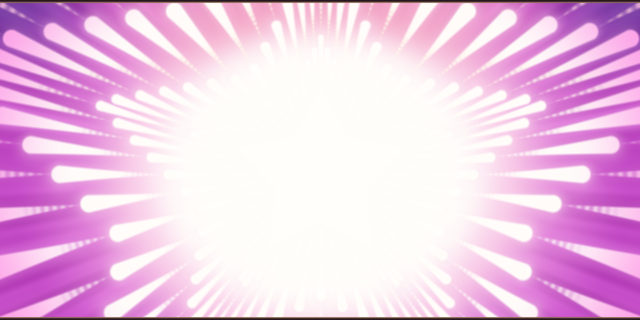
Give the GLSL for this background, as a Shadertoy shader.

```glsl
// Nested stars of tapering light rays bursting from a white glow on magenta.
#define CENTER vec2(0.003, -0.047)
#define STAR_RADIUS 2.154
#define STAR_RATIO 0.584
#define STAR_COUNT 4
#define STAR_WAIST 0.515
#define POINTS 64
#define DOT_SIZE 0.0215
#define TAIL_END 0.58
#define BAR_HEIGHT 0.009
#define STREAKS 38.0

const vec3 WHITE   = vec3(1.00, 0.995, 0.98);
const vec3 CREAM   = vec3(1.00, 0.94, 0.84);
const vec3 BLUSH   = vec3(0.97, 0.77, 0.90);
const vec3 ORCHID  = vec3(0.87, 0.49, 0.84);
const vec3 MAGENTA = vec3(0.74, 0.26, 0.75);
const vec3 INDIGO  = vec3(0.40, 0.22, 0.60);
const vec3 ROSE    = vec3(0.95, 0.62, 0.74);

float hash(float n) {
    n = fract(n * 0.1031);
    n *= n + 33.33;
    return fract(n * (n + n));
}

float noise(float x) {
    float i = floor(x), f = fract(x);
    return mix(hash(i), hash(i + 1.0), f * f * (3.0 - 2.0 * f));
}

// Corner of a unit star, counted clockwise from the top tip.
vec2 starCorner(float i) {
    float angle = i * 0.628319;
    float radius = mod(i, 2.0) < 0.5 ? 1.0 : STAR_WAIST;
    return radius * vec2(sin(angle), cos(angle));
}

// Point on the outline, at s edges from the top tip.
vec2 starPoint(float s) {
    float i = floor(s);
    return mix(starCorner(i), starCorner(i + 1.0), s - i);
}

// Ray from a round head at q, narrowing inward: x = body, y = halo, z = head to tail.
vec3 ray(vec2 p, vec2 q, float size, float soft) {
    float reach = length(q);
    float along = dot(p, q) / (reach * reach);
    float h = clamp((along - TAIL_END) / (1.0 - TAIL_END), 0.0, 1.0);
    float across = abs(p.x * q.y - p.y * q.x) / reach;
    float d = along > 1.0 ? length(p - q) : across;
    d -= size * pow(h, 1.25);
    float beads = 0.5 + 0.5 * cos(along * 300.0);
    float body = smoothstep(soft, -soft, d) * smoothstep(0.0, 0.2, h);
    body *= mix(1.0, beads, 0.6 * smoothstep(0.45, 0.2, h));
    return vec3(body, exp(-max(d, 0.0) / 0.018) * h, h);
}

// Glow from the white core through pink to magenta, tinted along the top.
vec3 backdrop(vec2 p, float r) {
    vec3 outer = mix(MAGENTA, INDIGO,
        0.9 * smoothstep(0.55, 1.0, abs(p.x)) * smoothstep(0.2, 0.58, p.y));
    vec3 color = mix(ORCHID, outer, smoothstep(0.60, 0.84, r));
    color = mix(BLUSH, color, smoothstep(0.49, 0.66, r));
    float top = smoothstep(0.2, 0.5, p.y) * smoothstep(0.85, 0.25, abs(p.x));
    color = mix(color, ROSE, 0.75 * top);
    color = mix(WHITE, color, smoothstep(0.34, 0.55, r));
    float streak = noise((atan(p.y, abs(p.x)) + 4.0) * STREAKS) - 0.5;
    return color + 0.10 * streak * smoothstep(0.5, 0.8, r);
}

void mainImage(out vec4 fragColor, in vec2 fragCoord) {
    vec2 screen = (fragCoord - 0.5 * iResolution.xy) / iResolution.y;
    vec2 p = screen - CENTER;
    float r = length(p * vec2(0.85, 1.0));
    float soft = 0.003 + 0.75 / iResolution.y;
    vec3 color = backdrop(p, r);

    // Rays from evenly spaced points on each star, mirrored left to right.
    vec2 folded = vec2(abs(p.x), p.y);
    float body = 0.0, halo = 0.0, head = 0.0;
    float scale = STAR_RADIUS;
    for (int star = 0; star < STAR_COUNT; star++) {
        for (int k = 0; k <= POINTS / 2; k++) {
            vec2 q = scale * starPoint(float(k) * 10.0 / float(POINTS));
            vec3 light = ray(folded, q, DOT_SIZE * scale, soft);
            if (light.x > body) head = light.z;
            body = max(body, light.x);
            halo = max(halo, light.y);
        }
        scale *= STAR_RATIO;
    }
    vec3 rayColor = mix(WHITE, vec3(1.0, 0.63, 0.91), smoothstep(0.65, 1.0, r));
    float warm = smoothstep(0.6, 0.1, head) * smoothstep(0.05, 0.4, p.y);
    rayColor = mix(rayColor, CREAM, 0.6 * warm);
    color = mix(color, mix(BLUSH, WHITE, 0.4), 0.42 * halo * smoothstep(1.1, 0.7, r));
    color = mix(color, rayColor, body * mix(0.65, 0.97, smoothstep(0.1, 0.5, head)));

    // White core over the innermost rays.
    color = mix(color, WHITE, 0.9 * smoothstep(0.50, 0.30, r));

    // Thin dark bars with a warm inner fringe.
    float border = 0.5 - abs(screen.y);
    float edge = 0.75 / iResolution.y;
    vec3 barColor = mix(vec3(0.16, 0.09, 0.12), vec3(0.57, 0.44, 0.33),
        smoothstep(0.3, 1.0, border / BAR_HEIGHT));
    color = mix(barColor, color, smoothstep(BAR_HEIGHT - edge, BAR_HEIGHT + edge, border));
    fragColor = vec4(clamp(color, 0.0, 1.0), 1.0);
}
```
